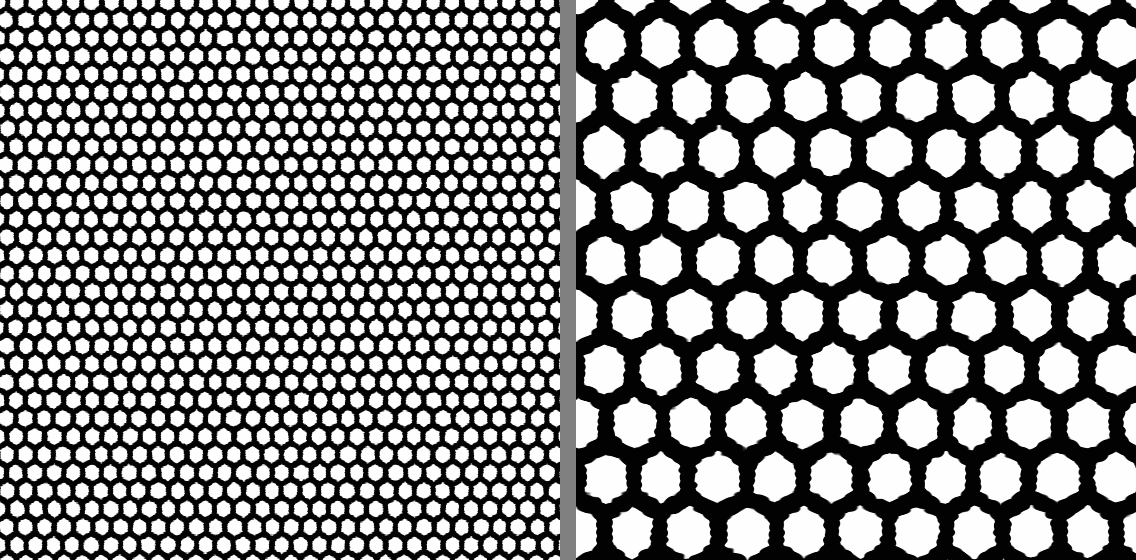
Left: the whole. Right: its middle third, enlarged.
This pattern is drawn by a three.js fragment shader. Its source:

```glsl
varying vec2 vUv;

const vec2 GRID = vec2(29.54, 30.93); // columns and rows across the canvas

float hash(vec2 p) {
  vec3 q = fract(vec3(p.xyx) * 0.1031);
  q += dot(q, q.yzx + 33.33);
  return fract((q.x + q.y) * q.z);
}

float noise(vec2 p) {
  vec2 i = floor(p);
  vec2 f = fract(p);
  f = f * f * (3.0 - 2.0 * f);
  float low = mix(hash(i), hash(i + vec2(1.0, 0.0)), f.x);
  float high = mix(hash(i + vec2(0.0, 1.0)), hash(i + 1.0), f.x);
  return mix(low, high, f.y);
}

// Sideways drift of the upright wall on the left of a cell
float wallShift(vec2 cell) {
  float h = hash(cell + 40.0) - 0.5;
  return 0.4 * h * h * h + 0.05 * h;
}

// Signed distance to the ragged hole of the nearest cell in one row
float holeDistance(vec2 grid, float row) {
  float x = grid.x - 0.35 - 0.5 * mod(row + 1.0, 2.0);
  vec2 cell = vec2(floor(x + 0.5), row);
  vec2 p = vec2(x - cell.x, (grid.y - row) * 0.866);
  p.x -= mix(wallShift(cell), wallShift(cell + vec2(1.0, 0.0)), p.x + 0.5);

  // Upright hexagon with softened corners
  vec2 a = abs(p);
  float hexagon = max(a.x, 0.5 * a.x + 0.866 * a.y);
  float d = mix(hexagon, length(p), 0.18) - 0.362;

  // Small scallops, then irregular nibbles along the rim
  float scallop = abs(sin(27.0 * p.y + 6.0 * hash(cell))) - 0.64;
  float nibble = noise(grid * 8.0 + 70.0) - 0.5;
  float bite = noise(grid * 4.0 + 150.0) - 0.5;
  return d + 0.022 * scallop + 0.05 * nibble + 0.025 * bite;
}

void main() {
  vec2 grid = vUv * GRID - vec2(0.0, 0.82);
  float row = floor(grid.y);
  float d = min(holeDistance(grid, row), holeDistance(grid, row + 1.0));

  float soft = 0.75 * fwidth(vUv.x) * GRID.x;
  float wall = smoothstep(-soft, soft, d);
  gl_FragColor = vec4(vec3(mix(0.995, 0.008, wall)), 1.0);
}
```
